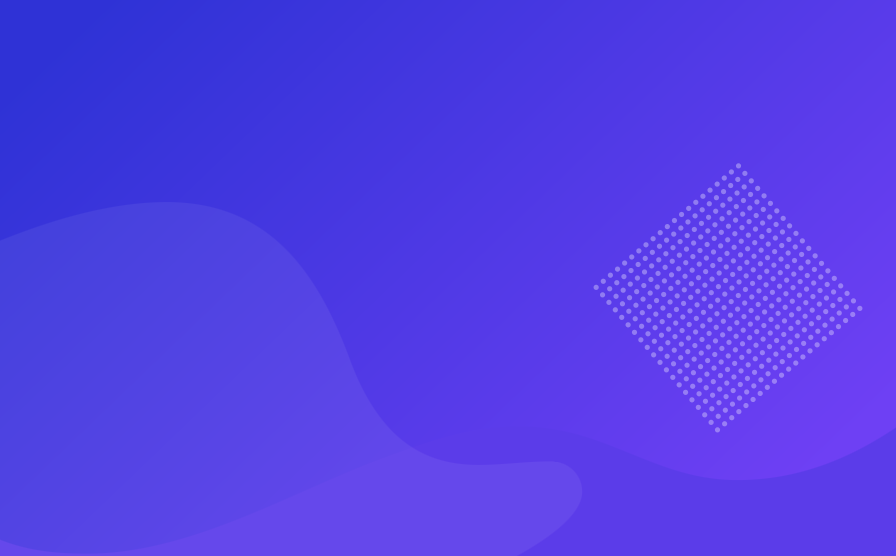
Reproduce this background procedurally as a Shadertoy shader.

```glsl
// Blue-violet diagonal gradient with a low wave, a pale blob and a tilted square of dots.

const vec2 CANVAS = vec2(768.0, 476.0);   // design units, y pointing down
const vec3 DEEP_BLUE = vec3(0.185, 0.198, 0.840);
const vec3 VIOLET    = vec3(0.433, 0.250, 0.957);
const vec3 WAVE_TONE = vec3(0.358, 0.234, 0.915);
const float BLOB_ALPHA = 0.062;
const float DOT_ALPHA  = 0.33;

vec2 bezier(vec2 a, vec2 b, vec2 c, vec2 d, float t) {
    float s = 1.0 - t;
    return s*s*s*a + 3.0*s*s*t*b + 3.0*s*t*t*c + t*t*t*d;
}

// Height of a cubic curve above x, found by bisection (x grows along the curve).
float curveAt(float x, vec2 a, vec2 b, vec2 c, vec2 d) {
    float t = 0.5, stepSize = 0.25;
    for (int i = 0; i < 18; i++) {
        t += bezier(a, b, c, d, t).x < x ? stepSize : -stepSize;
        stepSize *= 0.5;
    }
    return bezier(a, b, c, d, t).y;
}

// Antialiased coverage, positive distances being inside.
float coverage(float d) {
    return clamp(0.5 + d / max(fwidth(d), 1e-4), 0.0, 1.0);
}

float waveTop(float x) {
    if (x < 75.0)
        return curveAt(x, vec2(0, 462), vec2(25, 472), vec2(50, 474), vec2(75, 474));
    if (x < 340.0)
        return curveAt(x, vec2(75, 474), vec2(168, 474), vec2(260, 415), vec2(340, 388));
    if (x < 445.0)
        return curveAt(x, vec2(340, 388), vec2(385, 371), vec2(415, 365), vec2(445, 365));
    if (x < 632.0)
        return curveAt(x, vec2(445, 365), vec2(520, 365), vec2(560, 411), vec2(632, 411));
    return curveAt(x, vec2(632, 411), vec2(690, 411), vec2(735, 388), vec2(768, 366));
}

float blobTop(float x) {
    if (x < 143.0)
        return curveAt(x, vec2(0, 206), vec2(45, 188), vec2(95, 173), vec2(143, 173));
    if (x < 300.0)
        return curveAt(x, vec2(143, 173), vec2(230, 173), vec2(272, 232), vec2(300, 308));
    if (x < 410.0)
        return curveAt(x, vec2(300, 308), vec2(326, 378), vec2(365, 398), vec2(410, 398));
    return curveAt(x, vec2(410, 398), vec2(432, 398), vec2(450, 395), vec2(472, 395));
}

// Right end of the blob: here the curves run down the canvas, as (y, x).
float blobTip(float y) {
    if (y < 421.0)
        return curveAt(y, vec2(395, 472), vec2(395, 488), vec2(407, 499), vec2(421, 499));
    return curveAt(y, vec2(421, 499), vec2(440, 499), vec2(460, 472), vec2(476, 443));
}

// Grid of dots spanned by two sides that leave a corner.
float dotGrid(vec2 p, vec2 corner, vec2 sideU, vec2 sideV, vec2 count, float radius) {
    vec2 rel = p - corner;
    vec2 cell = vec2(dot(rel, sideU) / dot(sideU, sideU),
                     dot(rel, sideV) / dot(sideV, sideV)) * count;
    vec2 nearest = clamp(floor(cell + 0.5), vec2(0), count);
    vec2 center = corner + sideU * nearest.x / count.x + sideV * nearest.y / count.y;
    float pixel = CANVAS.y / iResolution.y;
    return clamp(0.5 + (radius - length(p - center)) / pixel, 0.0, 1.0);
}

void mainImage(out vec4 fragColor, in vec2 fragCoord) {
    vec2 uv = fragCoord / iResolution.xy;
    vec2 p = vec2(uv.x, 1.0 - uv.y) * CANVAS;

    // Diagonal backdrop
    float along = (dot(p, vec2(0.69, 0.72)) - 69.0) / 706.0;
    vec3 color = mix(DEEP_BLUE, VIOLET, clamp(along, 0.0, 1.0));

    // Wave along the bottom
    color = mix(color, WAVE_TONE, coverage(p.y - waveTop(p.x)));

    // Translucent blob, bounded above and at its right tip
    float blob = min(coverage(p.y - blobTop(p.x)), coverage(blobTip(p.y) - p.x));
    color = mix(color, vec3(1), BLOB_ALPHA * blob);

    // Tilted square of dots
    float dots = dotGrid(p, vec2(511, 246), vec2(122, -104), vec2(104, 122),
                         vec2(20, 19), 2.2);
    color = mix(color, vec3(1), DOT_ALPHA * dots);

    fragColor = vec4(color, 1.0);
}
```
